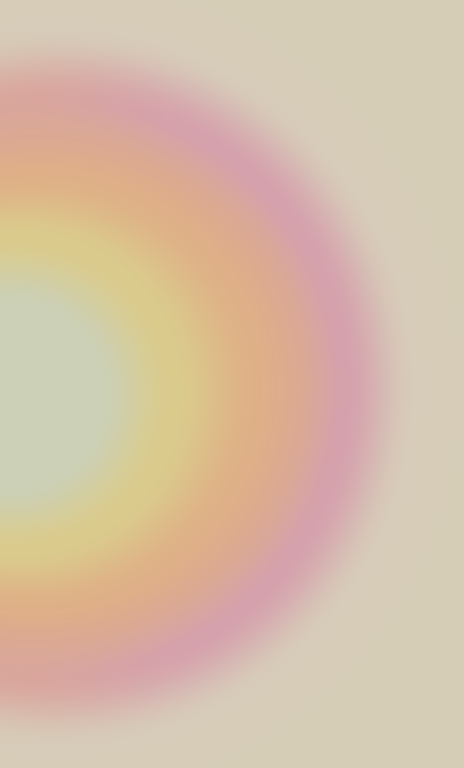
A Shadertoy shader for this background:

```glsl
// Blends to the next ring colour between two radii
vec3 ring(vec3 base, vec3 tint, float inner, float outer, float radius) {
    return mix(base, tint, smoothstep(inner, outer, radius));
}

// Radius around a centre that drifts right as the rings grow
float driftingRadius(vec2 p) {
    vec2 core = vec2(0.013, 0.486);
    float drift = smoothstep(0.13, 0.44, length(p - core));
    return length(p - mix(core, vec2(0.072, 0.495), drift));
}

void mainImage(out vec4 fragColor, in vec2 fragCoord) {
    vec2 p = fragCoord / iResolution.y;
    float radius = driftingRadius(p);

    // The outer ring turns from salmon to pink towards the right
    vec3 salmon = vec3(0.859, 0.665, 0.570);
    vec3 pink = mix(vec3(0.852, 0.650, 0.612), vec3(0.836, 0.630, 0.675),
                    smoothstep(0.0, 0.27, p.x));

    // Warm rings around the sage core
    vec3 color = vec3(0.798, 0.816, 0.714);
    color = ring(color, vec3(0.855, 0.796, 0.549), 0.115, 0.205, radius);
    color = ring(color, vec3(0.873, 0.690, 0.527), 0.200, 0.285, radius);
    color = ring(color, salmon, 0.275, 0.330, radius);
    color = ring(color, pink, 0.315, 0.380, radius);

    // Soft falloff through blush into the beige ground
    color = ring(color, vec3(0.843, 0.798, 0.724), 0.375, 0.470, radius);
    color = ring(color, vec3(0.835, 0.804, 0.714), 0.470, 0.560, radius);

    fragColor = vec4(color, 1.0);
}
```
